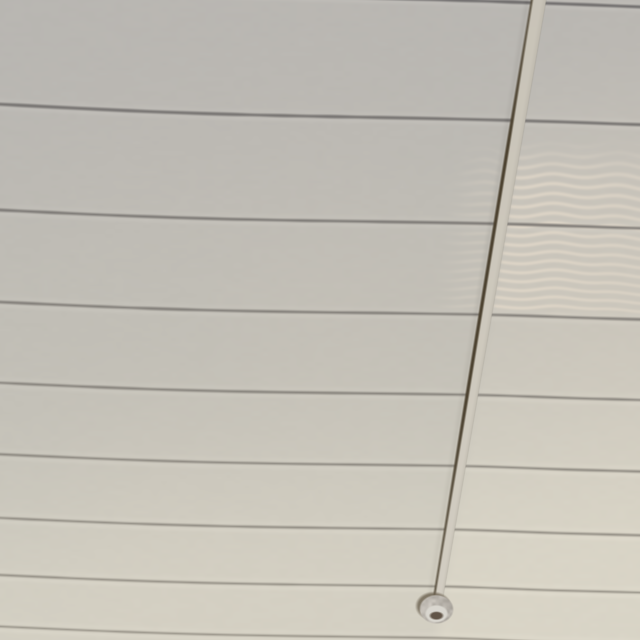
Give the GLSL for this texture, as a Shadertoy shader.

```glsl
// Pale ceiling panels seen in perspective, split by a slanted rail that ends in a
// round detector. A projective map numbers the panels, so their seams fall at whole
// numbers; the rail, detector and light ripples are layered on with soft masks.

const float PI = 3.14159265;
const vec3 PANEL_FAR   = vec3(0.728, 0.717, 0.698);
const vec3 PANEL_MID   = vec3(0.765, 0.752, 0.717);
const vec3 PANEL_NEAR  = vec3(0.828, 0.812, 0.762);
const vec3 SEAM_FAR    = vec3(0.43, 0.42, 0.42);
const vec3 SEAM_NEAR   = vec3(0.52, 0.50, 0.46);
const vec3 RAIL_COLOR  = vec3(0.805, 0.785, 0.740);
const vec3 RAIL_SHADOW = vec3(0.30, 0.26, 0.19);
const vec3 GLOW_COLOR  = vec3(0.89, 0.85, 0.79);

float hash(vec2 p) {
    return fract(sin(dot(p, vec2(127.1, 311.7))) * 43758.5453);
}

float noise(vec2 p) {
    vec2 i = floor(p), f = fract(p);
    f = f * f * (3.0 - 2.0 * f);
    return mix(mix(hash(i), hash(i + vec2(1, 0)), f.x),
               mix(hash(i + vec2(0, 1)), hash(i + vec2(1, 1)), f.x), f.y);
}

// Soft band of the given half width around zero
float band(float d, float halfWidth, float blur) {
    return 1.0 - smoothstep(halfWidth - blur, halfWidth + blur, abs(d));
}

// How far a seam sinks between the left border and x
float seamSag(vec2 p) {
    float fall = 0.0247 + 0.016 * pow(max(1.0 - p.y, 0.0), 4.0);
    return fall * p.x + 0.0031 * sin(PI * p.x) + 0.0019 * sin(2.0 * PI * p.x);
}

// x: panel number, y: panel height on the canvas
vec2 panelCoord(float y) {
    const float STEP = 0.1777, SHRINK = 0.0749;
    float k = y - 0.1628;
    float n = k / (STEP - SHRINK * k);
    float s = 1.0 + SHRINK * n;
    return vec2(n, STEP / (s * s));
}

vec3 panelColor(vec2 p) {
    float light = p.y + 0.10 * (p.x - 0.5);
    vec3 c = mix(PANEL_FAR, PANEL_MID, smoothstep(0.0, 0.62, light));
    c = mix(c, PANEL_NEAR, smoothstep(0.5, 0.95, light));
    c += vec3(0.008, 0.004, 0.002) * (noise(p * 4.0) - 0.5);
    return c + 0.006 * (noise(p * vec2(70, 130)) - 0.5);
}

// Reflected light stripes on two panels, strongest right of the rail
float rippleLight(vec2 p, float n, float sideX) {
    float bend = 0.5 * noise(p * vec2(16, 9)) + 0.25 * sin(p.x * 60.0) * (1.0 - n * 0.4);
    float wave = 0.5 + 0.5 * sin(2.0 * PI * (10.0 * n + bend));
    float lit = smoothstep(0.1, 0.6, n) * (1.0 - smoothstep(1.93, 1.99, n));
    float right = smoothstep(0.01, 0.025, sideX) * mix(1.0, 0.75, smoothstep(0.05, 0.25, sideX));
    float left = 0.35 * smoothstep(-0.09, -0.02, sideX) * (1.0 - smoothstep(-0.015, 0.0, sideX));
    return lit * (right + left) * (0.12 + 0.88 * wave * wave);
}

vec3 drawSeams(vec3 c, vec2 p, vec2 panel, float px) {
    float d = (fract(panel.x + 0.5) - 0.5) * panel.y;
    float width = mix(0.0025, 0.0015, p.y) * (0.85 + 0.3 * noise(p * vec2(25, 60)));
    float strength = mix(0.92, 0.72, p.y);
    c += 0.022 * band(d - 0.0062, 0.002, 0.003 + px);
    c += 0.014 * band(d + 0.0062, 0.002, 0.003 + px);
    vec3 seam = mix(SEAM_FAR, SEAM_NEAR, p.y);
    return mix(c, seam, strength * band(d, width, 0.0018 + 0.5 * px));
}

vec3 drawRail(vec3 c, vec2 p, float sideX, float px) {
    float width = mix(0.0225, 0.0135, p.y);
    float soft = 0.0008 + 0.5 * px;
    float ends = 1.0 - smoothstep(0.935, 0.94, p.y);
    float body = band(sideX - 0.5 * width, 0.5 * width, soft) * ends;
    vec3 metal = RAIL_COLOR + 0.04 * (p.y - 0.5);
    metal -= 0.035 * smoothstep(0.6, 1.0, sideX / width);
    c -= 0.035 * band(sideX + 0.007, 0.003, 0.005) * ends;
    c = mix(c, metal, body);
    c -= 0.05 * band(sideX - width, 0.0007, soft) * ends;
    float middle = smoothstep(0.0, 0.25, p.y) * (1.0 - smoothstep(0.6, 0.9, p.y));
    float line = band(sideX, mix(0.0018, 0.0027, middle), soft + 0.0006);
    return mix(c, RAIL_SHADOW, mix(0.78, 1.0, middle) * ends * line);
}

float discMask(vec2 p, vec2 center, vec2 radius, float blur) {
    float d = (length((p - center) / radius) - 1.0) * radius.y;
    return 1.0 - smoothstep(-blur, blur, d);
}

vec3 drawDetector(vec3 c, vec2 p, float px) {
    vec2 q = p - vec2(0.681, 0.951);
    float soft = 0.001 + 0.5 * px;
    c = mix(c, vec3(0.42, 0.38, 0.31), 0.8 * discMask(q, vec2(-0.004, -0.004), vec2(0.026, 0.021), 0.003));
    vec3 shell = vec3(0.83, 0.81, 0.78) - 2.5 * max(q.x, 0.0) - 1.5 * abs(q.y);
    shell -= 0.12 * noise(p * 180.0);
    c = mix(c, shell, discMask(q, vec2(0.001, 0.001), vec2(0.026, 0.022), soft));
    c = mix(c, vec3(0.85, 0.84, 0.81), discMask(q, vec2(0.001, 0.008), vec2(0.017, 0.013), soft));
    return mix(c, vec3(0.38, 0.33, 0.28), discMask(q, vec2(0.001, 0.011), vec2(0.010, 0.006), soft));
}

void mainImage(out vec4 fragColor, in vec2 fragCoord) {
    // p runs rightward and downward, each from 0 to 1
    vec2 p = fragCoord / iResolution.xy;
    p.y = 1.0 - p.y;
    float px = 1.0 / iResolution.y;

    // Signed offset from the rail's left edge
    float sideX = p.x - (0.831 - 0.1637 * p.y);
    float rightTilt = 0.003 * p.y * smoothstep(0.0, 0.2, sideX);
    vec2 panel = panelCoord(p.y - seamSag(p) - rightTilt);

    vec3 color = panelColor(p);
    color += vec3(0.024, 0.021, 0.016) * smoothstep(0.0, 0.03, sideX) * smoothstep(0.0, 0.35, p.y);
    color = mix(color, GLOW_COLOR, 0.72 * rippleLight(p, panel.x, sideX));
    color = drawSeams(color, p, panel, px);
    color = drawRail(color, p, sideX, px);
    color = drawDetector(color, p, px);
    fragColor = vec4(color, 1.0);
}
```
